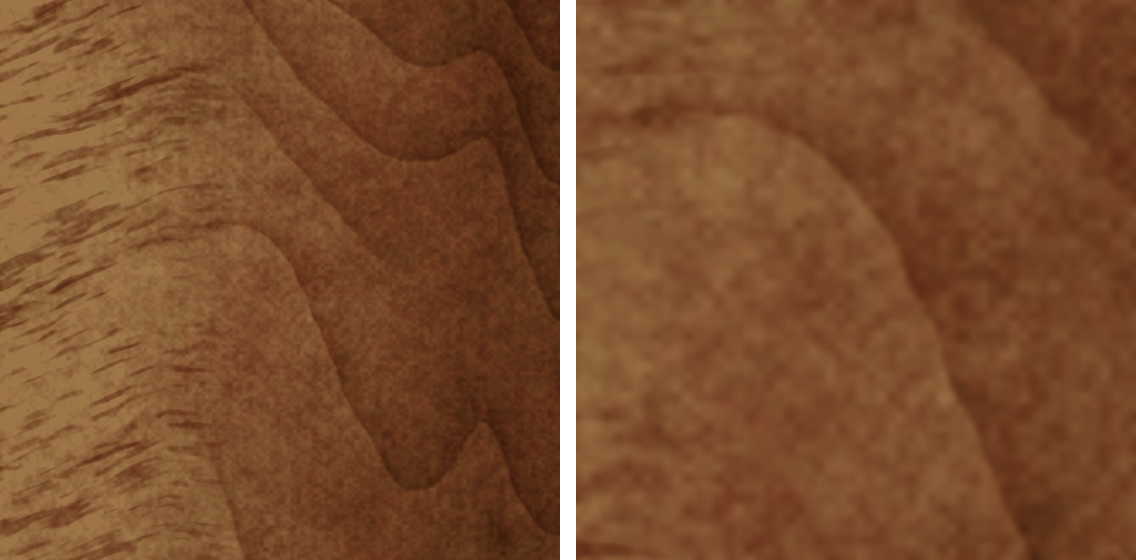
Left: the whole. Right: its middle third, enlarged.
This texture is drawn by a WebGL 1 fragment shader. Its source:

```glsl
precision highp float;
// Polished walnut wood: wavy growth rings, short dark pores and a light falloff.
uniform vec2 u_resolution;

float hash(vec2 p) {
  return fract(sin(dot(p, vec2(127.1, 311.7))) * 43758.5453);
}

float noise(vec2 p) {
  vec2 i = floor(p), f = fract(p);
  f = f * f * (3.0 - 2.0 * f);
  return mix(mix(hash(i), hash(i + vec2(1.0, 0.0)), f.x),
             mix(hash(i + vec2(0.0, 1.0)), hash(i + 1.0), f.x), f.y);
}

float fbm(vec2 p) {
  float sum = 0.0, amp = 0.5;
  for (int i = 0; i < 4; i++) {
    sum += amp * noise(p);
    p = p * 2.03 + 17.3;
    amp *= 0.5;
  }
  return sum;
}

// Depth of a ring below the top edge: crest, fall into a valley, small crest, tail.
float ringDepth(float x, float crest, float fall, vec2 span, float bump, float tail) {
  float k = (x - 0.87) / 0.055;
  return crest + 0.18 * (1.0 - smoothstep(-0.1, 0.38, x))
       + fall * smoothstep(span.x, span.y, x)
       - bump * exp(-k * k) + tail * smoothstep(0.85, 1.0, x);
}

// Tone change around a ring: broken dark line at left, dark band over a pale edge at right.
float ringTone(vec2 p, float crest, float fall, vec2 span, float bump, float tail) {
  float depth = ringDepth(p.x, crest, fall, span, bump, tail);
  float ahead = ringDepth(p.x + 0.005, crest, fall, span, bump, tail);
  float slope = (ahead - depth) / 0.005;
  float d = (p.y - depth) / sqrt(1.0 + slope * slope);
  float above = 1.0 - smoothstep(-0.005, 0.005, d);
  float band = 0.13 * exp(-abs(d) / 0.05) + 0.13 * exp(-abs(d) / 0.011);
  float edge = mix(0.11 * exp(-abs(d) / 0.03), -band, above);
  float broken = smoothstep(0.25, 0.75, noise(vec2(p.x * 22.0, p.y * 60.0)));
  float line = -0.30 * broken * exp(-d * d / 0.00007) - 0.08 * exp(-abs(d) / 0.025);
  return mix(line, edge, smoothstep(0.28, 0.48, p.x));
}

// Short dark pores drawn out along the grain.
float pores(vec2 grain, float density) {
  float streak = noise(vec2(grain.x * 16.0, grain.y * 92.0));
  float detail = noise(vec2(grain.x * 34.0, grain.y * 140.0) + 41.0);
  float cluster = noise(vec2(grain.x * 3.0, grain.y * 15.0) + 9.0);
  float s = 0.62 * streak + 0.38 * detail + 0.36 * (cluster - 0.5);
  return smoothstep(0.55 - density, 0.86 - density, s);
}

void main() {
  vec2 uv = gl_FragCoord.xy / u_resolution;
  vec2 p = vec2(uv.x, 1.0 - uv.y);

  // Slightly uneven ring paths
  vec2 wobble = vec2(fbm(p * 8.0), fbm(p * 8.0 + 31.0)) - 0.47;
  vec2 q = p + 0.035 * wobble + 0.005 * (noise(p * 60.0) - 0.5);

  // Light falls off from the left edge to the upper right corner
  float tone = 1.10 - 0.88 * p.x;
  tone -= 0.22 * (0.55 - p.y) * smoothstep(0.55, 1.0, p.x);
  tone -= 0.10 * p.y * (1.0 - smoothstep(0.0, 0.5, p.x));

  // Soft patches, with a reddish dark one left of the middle
  tone += 0.34 * (fbm(p * vec2(4.5, 3.5) + 5.0) - 0.47);
  tone += 0.20 * (fbm(p * 12.0 + 50.0) - 0.47);
  vec2 patchPos = (p - vec2(0.43, 0.60)) / vec2(0.09, 0.13);
  float redPatch = exp(-dot(patchPos, patchPos));
  vec2 goldPos = (p - vec2(0.67, 0.16)) / vec2(0.14, 0.09);
  tone += 0.11 * exp(-dot(goldPos, goldPos)) - 0.11 * redPatch;

  // Growth rings, from the bottom up
  tone += ringTone(q, 0.75, 0.35, vec2(0.33, 0.50), 0.0, 0.0);
  tone += ringTone(q, 0.41, 0.46, vec2(0.44, 0.74), 0.13, 0.08);
  tone += ringTone(q, 0.12, 0.40, vec2(0.33, 0.78), 0.06, 0.25)
        * 0.8 * (1.0 - smoothstep(0.60, 0.74, p.x));
  tone += ringTone(q, -0.09, 0.38, vec2(0.30, 0.73), 0.05, 0.28);
  tone += ringTone(q, -0.10, 0.21, vec2(0.40, 0.78), 0.03, 0.22);
  tone += ringTone(q, -0.22, 0.20, vec2(0.40, 0.78), 0.03, 0.14);

  // Pores rise toward the crest and fade out to the right
  vec2 bend = vec2(fbm(p * 4.0 + 12.0), fbm(p * 4.0 + 80.0)) - 0.47;
  vec2 grain = vec2(p.x, p.y + 0.36 * p.x - 0.35 * max(p.x - 0.3, 0.0) + 0.05 * bend.y);
  float leftSide = 1.0 - smoothstep(0.16, 0.56, p.x);
  tone -= 0.38 * leftSide * (pores(grain, 0.05 * leftSide) - 0.18);
  tone += 0.16 * leftSide * (noise(vec2(grain.x * 7.0, grain.y * 48.0) + 70.0) - 0.5);

  // Fine mottling and a faint vertical fibre
  tone += 0.16 * (noise(p * 165.0) - 0.5);
  tone += 0.17 * (noise(p * 105.0 + 7.0) - 0.5);
  tone += 0.13 * (noise(p * 58.0 + 23.0) - 0.5);
  tone += 0.07 * (noise(vec2(p.x * 130.0, p.y * 18.0)) - 0.5);

  // Small dark knot near the lower right
  vec2 k = (p - vec2(0.895, 0.97)) / vec2(0.03, 0.028);
  tone -= 0.22 * exp(-dot(k, k)) * (0.5 + noise(p * 90.0));

  // Walnut colours from shadow to highlight
  tone = clamp(tone, 0.0, 1.08);
  vec3 shadow = vec3(0.25, 0.11, 0.045);
  vec3 brown = vec3(0.425, 0.235, 0.122);
  vec3 honey = vec3(0.59, 0.43, 0.26);
  vec3 color = mix(shadow, brown, min(tone * 2.0, 1.0));
  color = mix(color, honey, max(tone * 2.0 - 1.0, 0.0));
  float redness = noise(p * 75.0 + 90.0) + fbm(p * 6.0 + 60.0) - 0.97 + 0.5 * redPatch;
  color += redness * vec3(0.012, -0.016, -0.002);
  gl_FragColor = vec4(color, 1.0);
}
```
